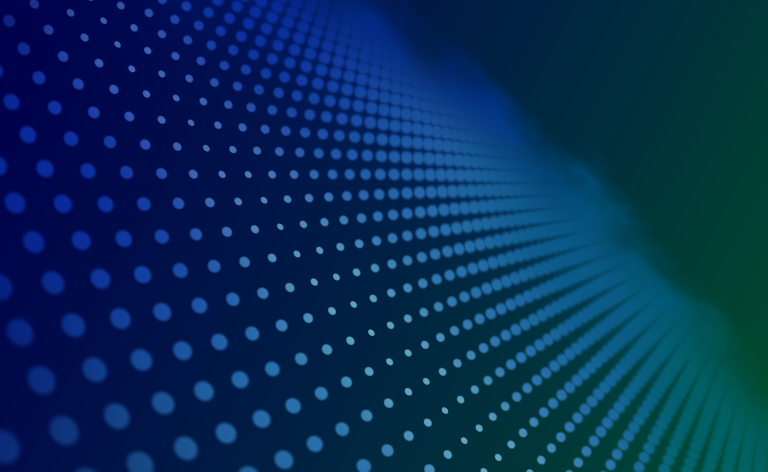
Give the GLSL for this background, as a WebGL 2 fragment shader.

```glsl
#version 300 es
precision highp float;
// A receding sheet of glowing dots with shallow focus and a misty far ridge, blue to green.

#define DOT_RADIUS 0.0078
#define LEFT_SPREAD 0.040
#define RIGHT_SPREAD 0.019
#define BEND 0.006
#define MIST_DEPTH 0.15
#define MIST_ROUGHNESS 0.11

uniform vec2 u_resolution;
out vec4 outColor;

// Perspective from lattice cells to the canvas (height = 1, y pointing down).
const mat3 SHEET = mat3(0.1129, 0.0268, 0.0667,
                        0.0380, 0.0720, -0.0208,
                        0.0318, 0.4301, 1.0);

vec2 project(mat3 m, vec2 p) {
    vec3 q = m * vec3(p, 1.0);
    return q.xy / q.z;
}

vec2 hashGradient(vec2 cell) {
    float angle = 6.2832 * fract(sin(dot(cell, vec2(127.1, 311.7))) * 43758.5);
    return vec2(cos(angle), sin(angle));
}

float gradientNoise(vec2 p) {
    vec2 i = floor(p), f = fract(p);
    vec2 u = f * f * f * (f * (f * 6.0 - 15.0) + 10.0);
    float a = dot(hashGradient(i), f);
    float b = dot(hashGradient(i + vec2(1, 0)), f - vec2(1, 0));
    float c = dot(hashGradient(i + vec2(0, 1)), f - vec2(0, 1));
    float d = dot(hashGradient(i + vec2(1, 1)), f - vec2(1, 1));
    return mix(mix(a, b, u.x), mix(c, d, u.x), u.y);
}

float fbm(vec2 p) {
    float sum = 0.0, amplitude = 0.6;
    for (int k = 0; k < 4; k++) {
        sum += amplitude * gradientNoise(p);
        p = p * 2.03 + 7.3;
        amplitude *= 0.5;
    }
    return sum;
}

// Signed distance from the line of sharp focus, positive toward the viewer.
float focusDistance(vec2 p) {
    return (p.y - 1.135 * p.x + 0.192) * 0.661;
}

// Distance in front of the curved far ridge.
float ridgeDepth(vec2 p) {
    float x = p.x - 0.784;
    float bow = max(x, 0.0);
    return (p.y - 0.68 * x - 0.33 * bow * bow) * 0.65;
}

// Coverage of the nearest dots, each blurred by its distance from focus.
float dotCoverage(vec2 p) {
    vec2 flatCell = project(inverse(SHEET), p);
    float i = flatCell.x;
    float bend = BEND * i * (9.0 - i) / (1.0 + 0.01 * i * i);
    vec2 cell = flatCell + bend * vec2(1.0, -1.0);
    vec2 nearest = floor(cell + 0.5);
    float coverage = 0.0;
    for (int y = -1; y <= 1; y++) {
        for (int x = -1; x <= 1; x++) {
            vec2 offset = nearest + vec2(x, y) - cell;
            vec2 center = project(SHEET, flatCell + offset);
            float focus = focusDistance(center);
            float blur = abs(focus);
            float radius = DOT_RADIUS + blur * (focus > 0.0 ? LEFT_SPREAD : RIGHT_SPREAD);
            float soft = max(0.0015 + 0.014 * blur, 0.8 / u_resolution.y);
            // Slightly oval, with the long axis leaning down to the right.
            vec2 d = p - center;
            float squash = 1.1 + 0.35 * exp(-blur * 14.0);
            vec2 axes = vec2(d.x + d.y, squash * (d.x - d.y)) * 0.7071;
            coverage = max(coverage, 1.0 - smoothstep(radius - soft, radius + soft, length(axes)));
        }
    }
    return coverage;
}

void main() {
    vec2 p = vec2(gl_FragCoord.x, u_resolution.y - gl_FragCoord.y) / u_resolution.y;
    float across = p.x * u_resolution.y / u_resolution.x;

    // Navy to deep green backdrop.
    float t = 0.8 * across + 0.25 * p.y;
    vec3 color = vec3(0.0, 0.285 * pow(t, 1.3), 0.295 - 0.12 * t * t);

    // Mist gathered along the ridge.
    float depth = ridgeDepth(p);
    vec2 alongRidge = vec2(p.x + p.y, 1.8 * (p.y - p.x)) * 3.5;
    float wisps = fbm(alongRidge);
    float edge = smoothstep(-0.06, 0.06, depth + MIST_ROUGHNESS * wisps);
    vec3 mist = mix(vec3(0.0, 0.15, 0.50), vec3(0.0, 0.35, 0.51), smoothstep(0.92, 1.36, p.x));
    mist = mix(mist, vec3(0.0, 0.35, 0.29), smoothstep(1.38, 1.62, p.x));
    float glow = edge * exp(-pow(max(depth, 0.0) / MIST_DEPTH, 1.5));
    glow *= 0.84 + 0.7 * wisps - 0.35 * smoothstep(1.35, 1.63, p.x);
    color = mix(color, mist, clamp(glow, 0.0, 1.0));

    // Dots: blue nearby, pale at focus, teal toward the ridge.
    float focus = focusDistance(p);
    float shade = 0.7 * across + 0.45 * p.y;
    vec3 dotColor = mix(vec3(0.03, 0.17, 0.62), vec3(0.15, 0.43, 0.67), smoothstep(0.22, 0.66, shade));
    dotColor += vec3(0.22, 0.22, 0.08) * exp(-focus * focus * 60.0);
    dotColor = mix(dotColor, vec3(0.05, 0.38, 0.58), smoothstep(0.15, 0.4, -focus) * smoothstep(0.9, 1.2, p.x));
    dotColor = mix(dotColor, vec3(0.0, 0.40, 0.43), smoothstep(1.28, 1.5, p.x));
    float strength = mix(1.0, 0.5, smoothstep(0.2, 0.72, abs(focus)));
    strength *= smoothstep(-0.15, 0.18, shade) * smoothstep(-0.01, 0.13, depth);
    color = mix(color, dotColor, dotCoverage(p) * strength);

    outColor = vec4(color, 1.0);
}
```
